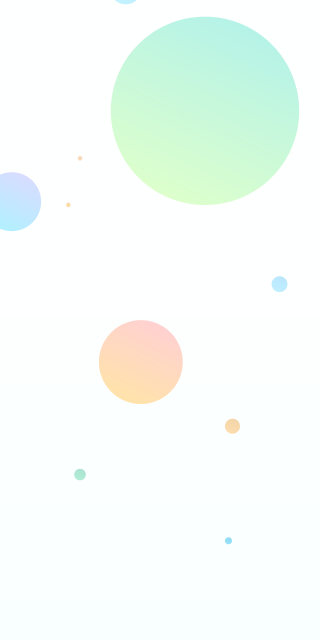
This background is drawn by a Shadertoy shader. Its source:

```glsl
#define SKY_TOP vec3(0.998, 0.999, 0.999)
#define SKY_LOW vec3(0.978, 1.000, 1.000)
#define MINT vec3(0.710, 0.950, 0.910)
#define LIME vec3(0.865, 1.000, 0.800)
#define PINK vec3(1.000, 0.820, 0.820)
#define SAND vec3(1.000, 0.890, 0.665)
#define LILAC vec3(0.845, 0.865, 1.000)
#define AQUA vec3(0.695, 0.940, 1.000)
#define GRADIENT_DIR normalize(vec2(0.42, 0.91))
#define DOT_COUNT 7

// Small dots: centre and radius, in canvas widths
const vec3 dotShape[DOT_COUNT] = vec3[DOT_COUNT](
    vec3(0.393, 2.036, 0.0495),
    vec3(0.8735, 1.112, 0.0247),
    vec3(0.7265, 0.668, 0.0234),
    vec3(0.250, 0.517, 0.0180),
    vec3(0.714, 0.310, 0.0109),
    vec3(0.250, 1.505, 0.0070),
    vec3(0.2135, 1.3595, 0.0070));

const vec3 dotColor[DOT_COUNT] = vec3[DOT_COUNT](
    vec3(0.75, 0.93, 0.99),
    vec3(0.74, 0.92, 1.00),
    vec3(0.97, 0.85, 0.67),
    vec3(0.68, 0.91, 0.83),
    vec3(0.58, 0.87, 0.97),
    vec3(0.98, 0.85, 0.72),
    vec3(0.98, 0.86, 0.66));

// Blends a soft-edged disc with a slanted two-colour gradient over the base
vec3 paintDisc(vec3 base, vec2 p, vec3 disc, vec3 low, vec3 high, float pixel) {
    vec2 local = p - disc.xy;
    float coverage = clamp(0.5 - (length(local) - disc.z) / pixel, 0.0, 1.0);
    float slope = 0.5 + 0.5 * dot(local, GRADIENT_DIR) / disc.z;
    return mix(base, mix(low, high, clamp(slope, 0.0, 1.0)), coverage);
}

void mainImage(out vec4 fragColor, in vec2 fragCoord) {
    float pixel = 1.0 / iResolution.x;
    vec2 p = fragCoord * pixel;

    // Pale vertical wash
    float height = fragCoord.y / iResolution.y;
    vec3 color = mix(SKY_LOW, SKY_TOP, smoothstep(0.0, 0.7, height));

    // Large gradient discs
    color = paintDisc(color, p, vec3(0.6406, 1.6536, 0.2943), LIME, MINT, pixel);
    color = paintDisc(color, p, vec3(0.0365, 1.3698, 0.0920), AQUA, LILAC, pixel);
    color = paintDisc(color, p, vec3(0.4401, 0.8685, 0.1310), SAND, PINK, pixel);

    // Scattered dots with a faint tonal slope
    for (int i = 0; i < DOT_COUNT; i++) {
        vec3 tint = dotColor[i];
        color = paintDisc(color, p, dotShape[i], tint * 1.02, tint * 0.98, pixel);
    }

    fragColor = vec4(color, 1.0);
}
```
